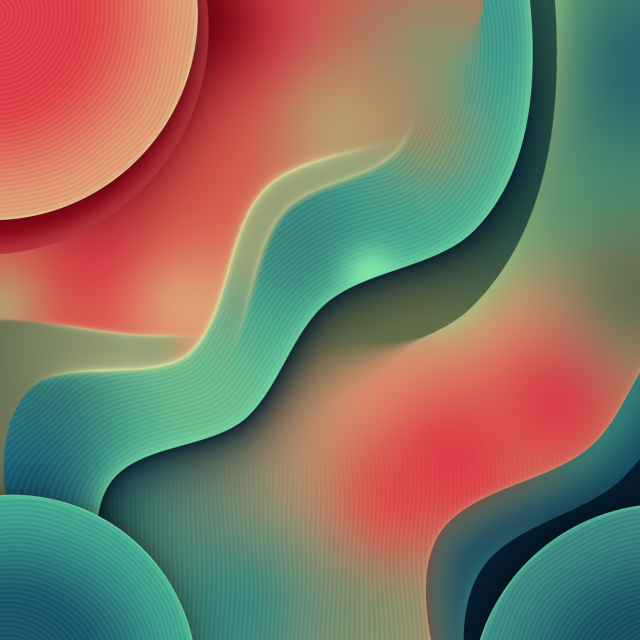
Write a WebGL 2 fragment shader that draws this background.

```glsl
#version 300 es
precision highp float;

#define HATCH_LINES 140.0
#define HATCH_DEPTH 0.022
#define RIM 0.0035
#define GLOW 0.016
#define SHADOW 0.042

uniform vec2 u_resolution;
out vec4 fragColor;

const vec3 CRIMSON = vec3(.52, .03, .09), RED = vec3(.87, .24, .28);
const vec3 CORAL = vec3(.85, .36, .31), PEACH = vec3(.88, .62, .46);
const vec3 SAND = vec3(.72, .6, .43), SAGE = vec3(.53, .57, .42);
const vec3 OLIVE = vec3(.41, .45, .29), FOREST = vec3(.17, .35, .29);
const vec3 MINT = vec3(.42, .73, .54), AQUA = vec3(.26, .66, .57);
const vec3 TEAL = vec3(.2, .48, .45), DEEP = vec3(.09, .31, .39);
const vec3 NAVY = vec3(.02, .11, .18), CREAM = vec3(.87, .88, .62);
const vec3 LIGHT = vec3(.5, .9, .66);

vec2 hashDir(vec2 cell) {
  float a = 6.2832 * fract(sin(dot(cell, vec2(127.1, 311.7))) * 4375.85);
  return vec2(cos(a), sin(a));
}

float gradientNoise(vec2 p) {
  vec2 i = floor(p), f = p - i, u = f * f * (3. - 2. * f), e = vec2(1, 0);
  float low = mix(dot(hashDir(i), f), dot(hashDir(i + e), f - e), u.x);
  float high = mix(dot(hashDir(i + e.yx), f - e.yx), dot(hashDir(i + 1.), f - 1.), u.x);
  return mix(low, high, u.y);
}

// Wave through four turning points, with parabolic ends
float wave(float s, vec4 at, vec4 h, vec2 ends) {
  vec2 over = max(vec2(at.x - s, s - at.w), 0.);
  return h.x + dot(h.yzw - h.xyz, smoothstep(at.xyz, at.yzw, vec3(s))) + dot(ends, over * over);
}

// Signed distance to a wave along the diagonal, positive above
float side(vec2 q, vec4 at, vec4 h, vec2 ends) {
  float y = wave(q.x, at, h, ends);
  float slope = (wave(q.x + .004, at, h, ends) - y) / .004;
  return (q.y - y) / sqrt(2. + 2. * slope * slope);
}

float fall(float d, float width) { return exp(-abs(d) / width); }

void spot(inout vec3 c, vec2 p, float x, float y, float r, vec3 tint) {
  vec2 d = (p - vec2(x, y)) / r;
  c = mix(c, tint, exp(-dot(d, d)));
}

float hatch(float d, float warp) {
  return HATCH_DEPTH * sin(6.2832 * HATCH_LINES * (d + .012 * warp));
}

vec3 lowland(vec2 p) {
  vec3 c = mix(TEAL, SAND, smoothstep(.12, .52, p.x));
  c = mix(c, MINT * .85, smoothstep(.47, .68, p.y));
  spot(c, p, .6, .38, .17, PEACH);
  spot(c, p, .8, .44, .13, PEACH);
  spot(c, p, .58, .04, .15, SAGE);
  spot(c, p, .36, .04, .15, TEAL * 1.1);
  spot(c, p, .61, .22, .09, CORAL);
  spot(c, p, .71, .28, .13, RED);
  spot(c, p, .87, .37, .12, RED);
  spot(c, p, 1.01, .55, .13, SAGE * .75);
  spot(c, p, 1., .9, .18, mix(TEAL, DEEP, .5));
  return c;
}

vec3 ribbon(vec2 p) {
  vec3 c = AQUA;
  spot(c, p, .46, .63, .13, TEAL * 1.1);
  spot(c, p, .07, .37, .12, TEAL);
  spot(c, p, .04, .24, .12, DEEP * 1.2);
  spot(c, p, .33, .38, .13, MINT);
  spot(c, p, .67, .79, .09, SAGE);
  spot(c, p, .83, .97, .12, TEAL * 1.2);
  return c;
}

vec3 highland(vec2 p) {
  vec3 c = CORAL;
  spot(c, p, .43, .94, .13, RED);
  spot(c, p, .17, .59, .1, RED);
  spot(c, p, .7, .9, .17, SAGE);
  spot(c, p, .53, .8, .11, SAND);
  spot(c, p, .29, .52, .1, PEACH);
  spot(c, p, 0., .52, .07, SAND);
  spot(c, p, .32, .97, .09, CRIMSON);
  float fold = p.y - .5 + .025 * smoothstep(0., .25, p.x), reach = smoothstep(.33, .24, p.x);
  c = mix(c, SAGE * (.8 + 1.5 * min(p.x, .2)), smoothstep(.004, -.004, fold) * reach);
  return mix(c, CREAM, .6 * fall(fold, RIM) * reach * smoothstep(.02, .15, p.x));
}

// Ball with a shaded core, bright rim and curved hatching
void ball(inout vec3 c, vec2 p, vec3 disc, vec3 core, vec3 skin, vec3 rim, float aa, float warp) {
  float r = length(p - disc.xy), d = r - disc.z;
  vec3 body = mix(core, skin, smoothstep(.38, 1., r / disc.z));
  body = mix(body, rim, .75 * fall(d, RIM)) + hatch(r, warp);
  c = mix(c * (1. - .3 * fall(d, .025)), body, smoothstep(aa, -aa, d));
}

void main() {
  vec2 p = gl_FragCoord.xy / u_resolution, q = vec2(p.x + p.y, p.y - p.x);
  float aa = .8 / min(u_resolution.x, u_resolution.y), s = q.x, warp = gradientNoise(p * 7.);
  float under = side(q, vec4(.44, .74, 1.02, 1.38), vec4(.075, -.038, .017, -.101), vec2(-4, 1.36));
  float valley = side(q, vec4(.3, .55, .8, 1.26), vec4(0, 0, -.06, -.217), vec2(0, .95));
  float crest = side(q, vec4(.44, .75, 1.12, 1.5), vec4(.345, .152, .29, .14), vec2(-3, 1.6));
  float inner = side(q, vec4(.45, .75, 1.12, 1.38), vec4(.2, .08, .227, .145), vec2(0, 4));
  float bank = side(q, vec4(.885, 1.24, 1.5, 1.9), vec4(-.517, -.621, -.57, -.5), vec2(-3.5, 0));
  float trench = side(q, vec4(.9, 1.23, 1.5, 1.9), vec4(-.638, -.72, -.69, -.65), vec2(-2.8, 0));

  // Lowland and shaded valley
  vec3 c = lowland(p) + hatch(p.x, warp) * smoothstep(.4, .1, p.y);
  c = mix(c, CREAM * vec3(.8, 1, .9), .7 * smoothstep(1.02, 1.25, s) * fall(valley, 2. * GLOW));
  float soft = mix(.07, aa, smoothstep(.9, 1.15, s));
  vec3 shade = mix(OLIVE, FOREST, smoothstep(1.15, 1.55, s));
  c = mix(c, shade, smoothstep(-soft, soft, valley) * smoothstep(.6, 1.1, s));
  c = mix(c, NAVY, .92 * fall(under, SHADOW) * smoothstep(2.1, 1.5, s));
  // Blue bank and dark trench
  vec3 slope = mix(TEAL, DEEP, smoothstep(0., -.07, bank));
  slope = mix(slope, CORAL * .65, .6 * fall(bank, .035) * smoothstep(1.3, .95, s));
  c = mix(c, PEACH, .6 * fall(bank, RIM));
  c = mix(c, slope, smoothstep(aa, -aa, bank));
  c = mix(c, AQUA, .5 * fall(trench, GLOW) * smoothstep(1.15, .7, s));
  c = mix(c, NAVY, smoothstep(aa, -aa, trench));
  // Ribbon, inner strip and glowing lip
  vec3 band = ribbon(p) + hatch(under, warp);
  float strip = smoothstep(.74, 1.02, s) * smoothstep(1.5, 1.4, s);
  band = mix(band, SAGE * 1.1, strip * smoothstep(-.012, .004, inner));
  band = mix(band, CREAM, .45 * strip * fall(inner, RIM));
  band = mix(band, LIGHT, .65 * fall(under, GLOW));
  spot(band, p, .58, .57, .045, LIGHT);
  c = mix(c, band, smoothstep(-aa, aa, under));
  // Highland, melting into the ribbon
  float melt = mix(aa, .055, smoothstep(1.2, 1.5, s) * smoothstep(1.75, 1.6, s));
  c = mix(c, highland(p), smoothstep(-melt, melt, crest));
  float ridge = smoothstep(.42, .6, s) * smoothstep(1.42, 1.2, s);
  c = mix(c, CREAM, ridge * (.7 * fall(crest, RIM) + .25 * fall(crest, GLOW)));
  // Crimson ring and corner balls
  float ring = length(p - vec2(-.026, .954)) - .352;
  c = mix(c, CRIMSON, .6 * fall(ring, .045) * smoothstep(0., .25, p.x));
  c = mix(c, mix(RED * .85, CRIMSON * 1.2, smoothstep(0., -.04, ring)), smoothstep(aa, -aa, ring));
  ball(c, p, vec3(-.013, .978, .322), RED, PEACH, CREAM, aa, warp);
  ball(c, p, vec3(.0195, -.061, .288), DEEP * 1.1, AQUA, LIGHT, aa, warp);
  ball(c, p, vec3(1.042, -.094, .307), DEEP, TEAL * 1.15, LIGHT, aa, warp);
  fragColor = vec4(clamp(c, 0., 1.), 1);
}
```
